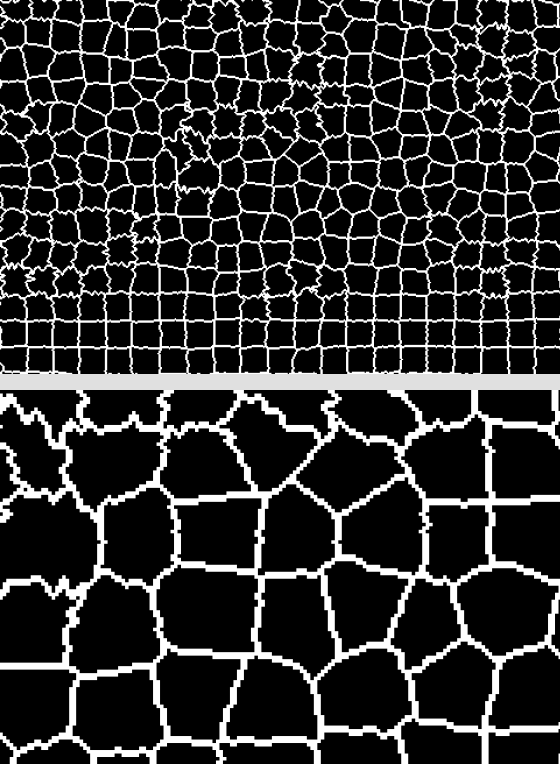
Top: the whole. Bottom: its middle third, enlarged.
A WebGL 2 fragment shader for this pattern:

```glsl
#version 300 es
precision highp float;

#define LATTICE_ROWS 321.0
#define CELL_ROWS 14.0
#define JITTER_CALM 0.10
#define JITTER_BUSY 0.52
#define TEETH_CALM 0.07
#define TEETH_BUSY 0.42
#define TEETH_RATE 9.0
#define TONE_PULL 0.50

uniform vec2 u_resolution;
out vec4 fragColor;

float hash(vec2 p) {
    return fract(sin(dot(p, vec2(127.1, 311.7))) * 43758.5453);
}

float valueNoise(vec2 p) {
    vec2 i = floor(p), f = fract(p);
    f = f * f * (3.0 - 2.0 * f);
    return mix(mix(hash(i), hash(i + vec2(1, 0)), f.x),
               mix(hash(i + vec2(0, 1)), hash(i + 1.0), f.x), f.y);
}

// Tone regions that the cells cling to: two ridges, a post and soft patches
float tone(vec2 p) {
    float lowRidge = step(12.55 - 0.165 * p.x, p.y);
    float run = max(p.x - 13.0, 0.0);
    float highRidge = step(13.4 - 0.05 * run * run, p.y);
    float post = step(6.6, p.x) * (1.0 - smoothstep(6.6, 9.0, p.x))
               * step(5.9, p.y) * step(p.y, 10.2);
    float patches = smoothstep(0.62, 0.66, valueNoise(p * 0.5 + 7.3));
    return 0.6 * (lowRidge + highRidge) + 0.9 * post + 0.55 * patches;
}

// Small teeth across the borders, strong only in rough areas
vec2 roughen(vec2 p) {
    float rough = smoothstep(0.52, 0.95, valueNoise(p * 0.45 + 31.7));
    rough *= smoothstep(1.0, 4.0, p.y);
    float teeth = mix(TEETH_CALM, TEETH_BUSY, rough);
    vec2 shift = vec2(valueNoise(vec2(p.x * 1.3, p.y * TEETH_RATE)),
                      valueNoise(vec2(p.x * TEETH_RATE, p.y * 1.3) + 53.0));
    return p + teeth * (shift - 0.5);
}

vec2 seedPoint(vec2 cell) {
    float jitter = mix(JITTER_CALM, JITTER_BUSY, smoothstep(1.0, 5.0, cell.y));
    vec2 offset = vec2(hash(cell + 3.1), hash(cell + 17.9)) - 0.5;
    return cell + 0.5 + jitter * offset;
}

// Number of the cell nearest in both place and tone
float cellLabel(vec2 latticePoint) {
    vec2 p = latticePoint * CELL_ROWS / LATTICE_ROWS;
    float ownTone = tone(p);
    vec2 q = roughen(p);
    vec2 home = floor(q);
    float nearest = 1e5, label = 0.0;
    for (int y = -1; y <= 1; y++) {
        for (int x = -1; x <= 1; x++) {
            vec2 cell = home + vec2(x, y);
            vec2 seed = seedPoint(cell);
            vec2 away = q - seed;
            float toneGap = ownTone - tone(seed);
            float d = dot(away, away) + TONE_PULL * toneGap * toneGap;
            if (d < nearest) {
                nearest = d;
                label = cell.y * 64.0 + cell.x;
            }
        }
    }
    return label;
}

void main() {
    float pixelSize = LATTICE_ROWS / u_resolution.y;
    vec2 g = gl_FragCoord.xy * pixelSize - 0.5;
    vec2 base = floor(g);

    // Labels of the surrounding lattice points
    float labels[16];
    for (int k = 0; k < 16; k++) {
        labels[k] = cellLabel(base + vec2(k % 4, k / 4) - 0.5);
    }

    // Border wherever a neighbour differs, blended by pixel coverage
    vec2 cover = clamp((g - base - 0.5) / min(pixelSize, 1.0) + 0.5, 0.0, 1.0);
    float line = 0.0;
    for (int j = 1; j <= 2; j++) {
        for (int i = 1; i <= 2; i++) {
            int k = j * 4 + i;
            float own = labels[k];
            bool border = own != labels[k - 1] || own != labels[k + 1]
                       || own != labels[k - 4] || own != labels[k + 4];
            vec2 weight = mix(1.0 - cover, cover, vec2(i - 1, j - 1));
            line += border ? weight.x * weight.y : 0.0;
        }
    }
    fragColor = vec4(vec3(line), 1.0);
}
```
